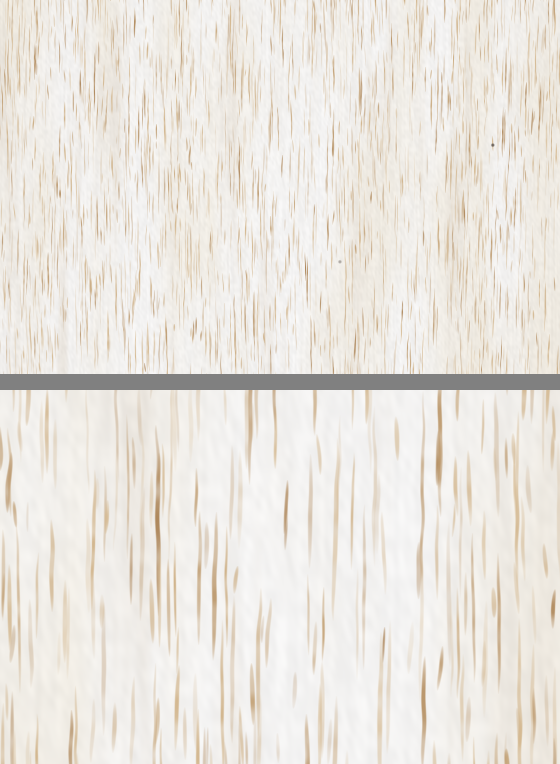
Top, the full canvas; bottom, a detail of the centre.
This texture is drawn by a Shadertoy shader. Its source:

```glsl
#define PALE vec3(0.955, 0.953, 0.952)
#define CREAM vec3(0.932, 0.910, 0.865)
#define GREIGE vec3(0.905, 0.880, 0.845)
#define PORE_LIGHT vec3(0.83, 0.72, 0.56)
#define PORE_DARK vec3(0.66, 0.50, 0.32)
#define KNOT vec3(0.36, 0.33, 0.31)
#define PORE_LAYERS 5
#define PORE_SHARE 0.44
#define COLUMN 0.0165
#define FIBRE_CONTRAST 0.032

float hash(vec2 p) {
    vec3 q = fract(vec3(p.xyx) * vec3(0.1031, 0.1030, 0.0973));
    q += dot(q, q.yzx + 33.33);
    return fract((q.x + q.y) * q.z);
}

float noise(vec2 p) {
    vec2 cell = floor(p), f = fract(p);
    f = f * f * (3.0 - 2.0 * f);
    return mix(mix(hash(cell), hash(cell + vec2(1, 0)), f.x),
               mix(hash(cell + vec2(0, 1)), hash(cell + vec2(1, 1)), f.x), f.y);
}

float fbm(vec2 p) {
    float sum = 0.0, gain = 0.53;
    for (int i = 0; i < 4; i++) {
        sum += gain * noise(p);
        p = p * 2.03 + 17.3;
        gain *= 0.5;
    }
    return sum;
}

// One layer of thin tapered pores: x is opacity, y is tone
vec2 poreLayer(vec2 p, float seed, float pixel) {
    float column = floor(p.x / COLUMN);
    float pitch = mix(0.10, 0.21, hash(vec2(column, seed + 3.0)));
    float shifted = p.y + pitch * hash(vec2(column, seed));
    vec2 id = vec2(column + 71.0 * seed, floor(shifted / pitch) + 40.0);
    vec2 local = vec2(p.x - column * COLUMN, mod(shifted, pitch));

    // Pores gather in tall, narrow groups
    vec2 home = vec2(column * COLUMN, floor(shifted / pitch) * pitch);
    float crowd = noise(home * vec2(17.0, 3.0) + 9.0);
    float present = step(hash(id), PORE_SHARE * (0.35 + 1.3 * crowd));

    float size = hash(id + 5.3);
    float halfLength = pitch * mix(0.10, 0.47, size);
    float along = (local.y - 0.5 * pitch) / halfLength;
    float lean = (hash(id + 8.1) - 0.5) * 0.003;
    float centre = COLUMN * mix(0.34, 0.66, hash(id + 2.7)) + lean * along;
    float taper = sqrt(max(1.0 - along * along, 0.0));
    float halfWidth = mix(0.0009, 0.0021, hash(id + 6.9)) * taper;
    float blur = max(0.65 * pixel, 0.0009);
    float d = abs(local.x - centre) - halfWidth;
    float line = 1.0 - smoothstep(-blur, blur, d);

    // Patchy ink along the pore
    float patchy = 0.55 + 0.6 * noise(vec2(id.x * 3.1, p.y * 85.0));
    float strength = mix(0.25, 1.0, pow(hash(id + 4.4), 1.3));
    return vec2(present * line * taper * strength * patchy, hash(id + 1.9));
}

vec3 woodBase(vec2 p, float aspect) {
    // Broad vertical bands, warmer at the sides
    float edge = abs(2.0 * p.x / aspect - 1.0);
    float band = fbm(vec2(p.x * 11.0, p.y * 0.8));
    float cloud = fbm(p * vec2(6.0, 2.6) + 31.0);
    float warm = smoothstep(0.36, 0.82, 0.55 * band + 0.45 * cloud + 0.13 * edge * edge);
    vec3 colour = mix(PALE, CREAM, 0.85 * warm);
    float dull = smoothstep(0.52, 0.85, fbm(vec2(p.x * 24.0, p.y * 1.4) + 53.0));
    colour = mix(colour, GREIGE, 0.65 * dull + 0.16 * edge * edge * edge);

    // Fine fibres: long threads and short slanted flecks
    float thread = noise(vec2(p.x * 210.0, p.y * 7.0)) - 0.5;
    float fleck = noise(vec2(p.x * 190.0 + p.y * 45.0, p.y * 85.0)) - 0.5;
    return colour + FIBRE_CONTRAST * (0.7 * thread + fleck);
}

float speck(vec2 p, vec2 centre, float radius, float pixel) {
    return 1.0 - smoothstep(radius - pixel, radius + pixel, length(p - centre));
}

void mainImage(out vec4 fragColor, in vec2 fragCoord) {
    float pixel = 1.0 / iResolution.y;
    float aspect = iResolution.x * pixel;
    vec2 p = fragCoord * pixel;
    vec3 colour = woodBase(p, aspect);

    // Grain wanders gently and leans toward the right side
    vec2 grain = p;
    grain.x += 0.007 * noise(p * vec2(4.0, 5.0)) + 0.0022 * noise(p * vec2(30.0, 38.0));
    grain.x -= 0.016 * p.y * smoothstep(0.45, 1.0, p.x / aspect);

    for (int i = 0; i < PORE_LAYERS; i++) {
        float seed = float(i) + 1.0;
        vec2 pore = poreLayer(grain + vec2(seed * 0.0073, 0.0), seed, pixel);
        vec3 ink = mix(PORE_LIGHT, PORE_DARK, pore.y * pore.y);
        colour = mix(colour, ink, clamp(pore.x, 0.0, 0.95));
    }

    // Two tiny knots
    colour = mix(colour, KNOT, 0.85 * speck(p, vec2(0.88 * aspect, 0.612), 0.004, pixel));
    colour = mix(colour, KNOT, 0.45 * speck(p, vec2(0.607 * aspect, 0.30), 0.004, pixel));

    fragColor = vec4(clamp(colour, 0.0, 1.0), 1.0);
}
```
